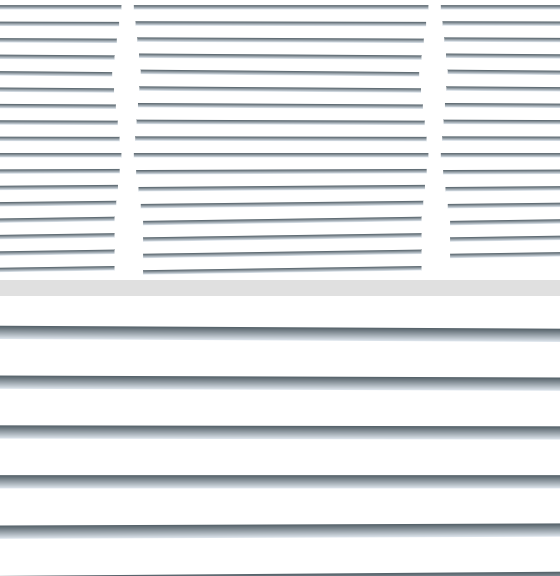
Top, the full canvas; bottom, a detail of the centre.
Reproduce this pattern procedurally as a WebGL 1 fragment shader.

```glsl
precision highp float;
// Rows of shaded, slightly tilted slats in wide columns on white.

uniform vec2 u_resolution;

// Lengths are fractions of the canvas height
const float ROWS = 17.0;
const float COLUMN_PITCH = 1.0964;
const float COLUMN_OFFSET = 0.004;
const float ROW_PITCH = 0.0587;
const float FIRST_ROW = 0.0262;
const float HALF_LENGTH = 0.526;
const float HALF_THICKNESS = 0.0079;
const float SHRINK = 0.0288;
const float SHIFT = 0.0042;

const vec3 PAPER = vec3(1.0);
const vec3 SLAT_DARK = vec3(0.32, 0.37, 0.40);
const vec3 SLAT_LIGHT = vec3(0.87, 0.90, 0.93);

// Signed bend of a row: a positive peak near the top, negative below
float rowBend(float row) {
  float upper = min(row / 4.0, (9.0 - row) / 5.0);
  float lower = clamp((row - 9.0) / 4.0, 0.0, 1.0);
  return max(upper, 0.0) - lower;
}

// Slope of a slat, with y pointing down
float slatSlope(float bend) {
  return bend * (bend > 0.0 ? 0.0088 : 0.0150);
}

// Signed distance to an axis-aligned box
float boxDistance(vec2 p, vec2 halfSize) {
  vec2 d = abs(p) - halfSize;
  return length(max(d, 0.0)) + min(max(d.x, d.y), 0.0);
}

// The last row stops before the right-hand column
float slatPresent(float column, float row) {
  float inRange = step(0.0, row) * step(row, ROWS - 1.0);
  float dropped = step(0.5, column) * step(ROWS - 1.5, row);
  return inRange * (1.0 - dropped);
}

// Dark upper edge fading to a pale lower edge
vec3 slatColor(float y) {
  float t = clamp(0.5 + 0.5 * y / HALF_THICKNESS, 0.0, 1.0);
  return mix(SLAT_DARK, SLAT_LIGHT, t);
}

void main() {
  float pixel = 1.0 / u_resolution.y;
  vec2 p = gl_FragCoord.xy * pixel;
  p.x -= 0.5 * u_resolution.x * pixel + COLUMN_OFFSET;
  p.y = 1.0 - p.y - FIRST_ROW;

  // Nearest slat and position relative to its centre
  float column = floor(p.x / COLUMN_PITCH + 0.5);
  float row = floor(p.y / ROW_PITCH + 0.5);
  vec2 local = p - vec2(column * COLUMN_PITCH, row * ROW_PITCH);

  // Tilt, shift and shorten the slat by its row bend
  float bend = rowBend(row);
  local.x += bend * SHIFT;
  local.y -= local.x * slatSlope(bend);
  vec2 halfSize = vec2(HALF_LENGTH - SHRINK * abs(bend), HALF_THICKNESS);

  float d = boxDistance(local, halfSize);
  float coverage = clamp(0.5 - d / pixel, 0.0, 1.0);
  coverage *= slatPresent(column, row);
  gl_FragColor = vec4(mix(PAPER, slatColor(local.y), coverage), 1.0);
}
```
